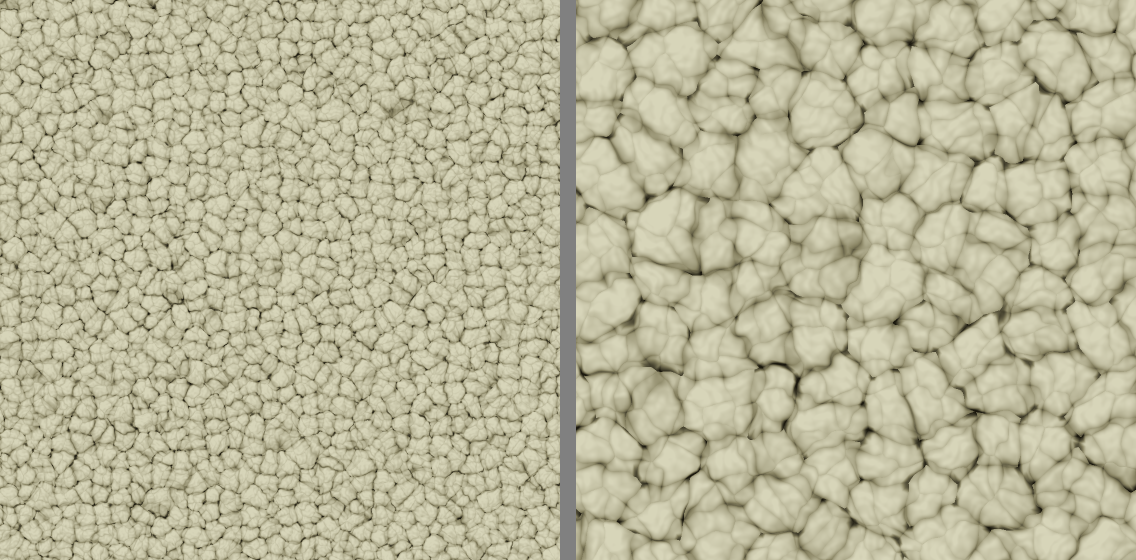
Left: the whole. Right: its middle third, enlarged.
Reproduce this texture procedurally as a Shadertoy shader.

```glsl
// Cream looped-pile carpet: rounded yarn tufts packed in loose columns.
// Two layers of weighted cellular noise give tufts and their smaller lumps;
// creases, junction pits and twisted strands set one tone, mapped to a ramp.

const vec2  TUFT_COUNT   = vec2(30.0, 31.0);  // tufts across the canvas
const vec2  LUMP_COUNT   = vec2(54.0, 51.0);  // lumps across the canvas
const float GRAIN_COUNT  = 150.0;
const vec2  TUFT_JITTER  = vec2(0.72, 0.90);
const vec2  LUMP_JITTER  = vec2(0.95);
const float TUFT_CREASE  = 0.14;              // crease widths, in cells
const float LUMP_CREASE  = 0.15;
const float TUFT_SHADE   = 0.17;
const float LUMP_SHADE   = 0.10;
const float CROSS_SHADE  = 0.26;              // where both creases meet
const float PIT_SHADE    = 0.36;
const float STRAND_SHADE = 0.016;
const float GRAIN_SHADE  = 0.06;
const float LIGHT_SHADE  = 0.05;
const float BASE_TONE    = 0.838;
const vec2  LIGHT_DIR    = vec2(-0.6, 0.8);
const vec3  PIT_COLOR    = vec3(0.10, 0.09, 0.05);
const vec3  SHADOW_COLOR = vec3(0.53, 0.51, 0.38);
const vec3  YARN_COLOR   = vec3(0.81, 0.80, 0.69);

struct Cell {
    vec3 dist;    // three smallest weighted distances
    vec2 offset;  // from the nearest centre
    float id;     // random value of the nearest cell
};

vec3 hash3(vec2 p) {
    vec3 q = fract(p.xyx * vec3(0.1031, 0.1030, 0.0973));
    q += dot(q, q.yxz + 33.33);
    return fract((q.xxy + q.yzz) * q.zyx);
}

// Cellular noise whose cells vary in size by a random radius
Cell cellular(vec2 p, vec2 jitter, float sizeSpread) {
    Cell c = Cell(vec3(9.0), vec2(0.0), 0.0);
    vec2 base = floor(p);
    for (int y = -1; y <= 1; y++) {
        for (int x = -1; x <= 1; x++) {
            vec2 cell = base + vec2(x, y);
            vec3 h = hash3(cell + 17.0);
            vec2 offset = p - cell - 0.5 - jitter * (h.xy - 0.5);
            float d = length(offset) - sizeSpread * (h.z - 0.5);
            if (d < c.dist.x) {
                c = Cell(vec3(d, c.dist.xy), offset, h.z);
            } else if (d < c.dist.y) {
                c.dist.yz = vec2(d, c.dist.y);
            } else {
                c.dist.z = min(c.dist.z, d);
            }
        }
    }
    return c;
}

// Layered sines bend the cell borders
vec2 warp(vec2 p) {
    vec2 w = 0.0030 * sin(p.yx * vec2(71.0, 83.0) + 2.0 * sin(p * 37.0));
    return p + w + 0.0011 * sin(p.yx * vec2(257.0, 291.0) + 3.0 * sin(p * 139.0));
}

// Twisted strands, turned a different way on each lump
float strands(Cell lump) {
    float angle = 6.2832 * fract(lump.id * 7.31);
    vec2 dir = vec2(cos(angle), sin(angle));
    float along = dot(lump.offset, vec2(-dir.y, dir.x));
    return sin(17.0 * dot(lump.offset, dir) + 1.6 * sin(7.0 * along));
}

float carpetTone(vec2 uv) {
    vec2 p = warp(uv);
    Cell tuft = cellular(p * TUFT_COUNT, TUFT_JITTER, 0.22);
    Cell lump = cellular(p * LUMP_COUNT + 40.0, LUMP_JITTER, 0.35);
    Cell grain = cellular(uv * GRAIN_COUNT + 90.0, vec2(1.0), 0.0);

    // Creases between tufts and, fainter on some tufts, between lumps
    float tuftCrease = exp(-(tuft.dist.y - tuft.dist.x) / TUFT_CREASE);
    float lumpCrease = exp(-(lump.dist.y - lump.dist.x) / LUMP_CREASE);
    lumpCrease *= mix(0.65, 1.2, fract(tuft.id * 5.7));

    // Deep gaps at some junctions of three tufts
    float junction = 1.0 - smoothstep(0.04, 0.19, tuft.dist.z - tuft.dist.x);
    float pit = junction * step(0.58, fract(tuft.id * 3.9));

    float tone = BASE_TONE;
    tone -= TUFT_SHADE * tuftCrease + LUMP_SHADE * lumpCrease;
    tone -= CROSS_SHADE * tuftCrease * lumpCrease + PIT_SHADE * pit;
    tone += LIGHT_SHADE * dot(tuft.offset + 0.6 * lump.offset, LIGHT_DIR);
    tone += STRAND_SHADE * strands(lump);
    tone += GRAIN_SHADE * (0.42 - grain.dist.x);
    return tone;
}

vec3 yarnRamp(float tone) {
    vec3 dark = mix(PIT_COLOR, SHADOW_COLOR,
                    clamp((tone - PIT_COLOR.r) / (SHADOW_COLOR.r - PIT_COLOR.r), 0.0, 1.0));
    float lit = (tone - SHADOW_COLOR.r) / (YARN_COLOR.r - SHADOW_COLOR.r);
    return mix(dark, YARN_COLOR, clamp(lit, 0.0, 1.12));
}

void mainImage(out vec4 fragColor, in vec2 fragCoord) {
    // Four samples per pixel smooth the creases
    vec3 color = vec3(0.0);
    for (int i = 0; i < 4; i++) {
        vec2 shift = 0.5 * vec2(i % 2, i / 2) - 0.25;
        color += yarnRamp(carpetTone((fragCoord + shift) / iResolution.y));
    }
    fragColor = vec4(color * 0.25, 1.0);
}
```
